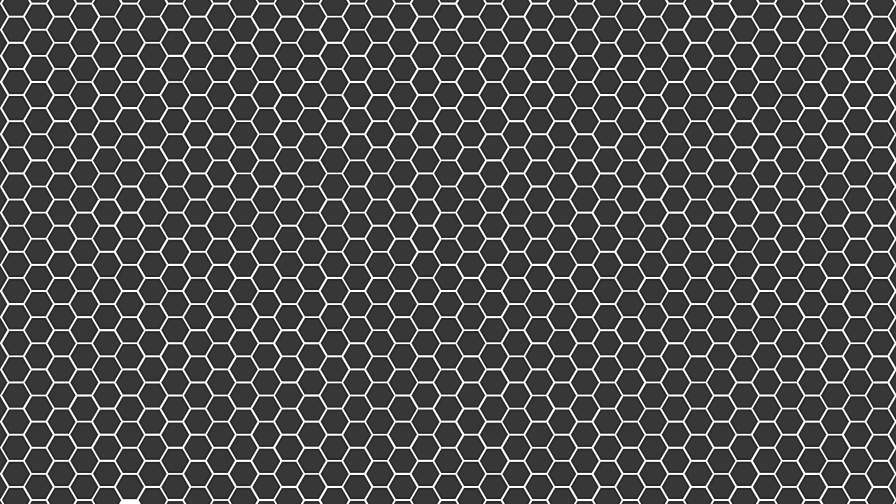
This pattern is drawn by a WebGL 1 fragment shader. Its source:

```glsl
precision highp float;
// Dark honeycomb of flat-topped hexagons divided by thin white lines.
// Two offset rectangular lattices give the cells; the distance to the nearest
// side draws the line and a faint dark rim, with slight variation per side.
uniform vec2 u_resolution;

const vec2 LATTICE = vec2(1.7320508, 1.0);

float hash(vec2 p) {
  return fract(sin(dot(p, vec2(127.1, 311.7))) * 43758.5453);
}

// Centre of the hexagon holding p; cells are one unit high
vec2 hexCentre(vec2 p) {
  vec2 a = floor(p / LATTICE + 0.5) * LATTICE;
  vec2 b = (floor(p / LATTICE) + 0.5) * LATTICE;
  return distance(p, a) < distance(p, b) ? a : b;
}

void main() {
  // 19.29 cells down, 39.4 staggered columns across
  vec2 p = gl_FragCoord.xy / u_resolution * vec2(34.11, 19.29);
  p -= vec2(4.943, -0.348);
  float pixel = 19.29 / u_resolution.y;

  vec2 centre = hexCentre(p);
  vec2 local = p - centre;

  // Nearest side: horizontal or slanted
  vec2 side = vec2(local.x < 0.0 ? -1.0 : 1.0, local.y < 0.0 ? -1.0 : 1.0);
  vec2 slanted = side * vec2(0.8660254, 0.5);
  vec2 level = vec2(0.0, side.y);
  vec2 normal = dot(local, slanted) > dot(local, level) ? slanted : level;
  float toSide = 0.5 - dot(local, normal);

  // Both cells sharing a side get the same width
  vec2 sideId = floor((centre + 0.5 * normal) / LATTICE * 4.0 + 0.5);
  float halfWidth = 0.037 * mix(0.85, 1.15, hash(sideId));
  float line = clamp((halfWidth - toSide) / pixel + 0.5, 0.0, 1.0);

  // Dark rim inside each cell
  float rim = 1.0 - smoothstep(0.085, 0.125, toSide);
  float shade = mix(0.215, 0.155, rim);

  // One filled cell peeks in at the bottom edge
  if (length(centre) < 0.1) shade = 1.0;

  gl_FragColor = vec4(vec3(mix(shade, 1.0, line)), 1.0);
}
```
